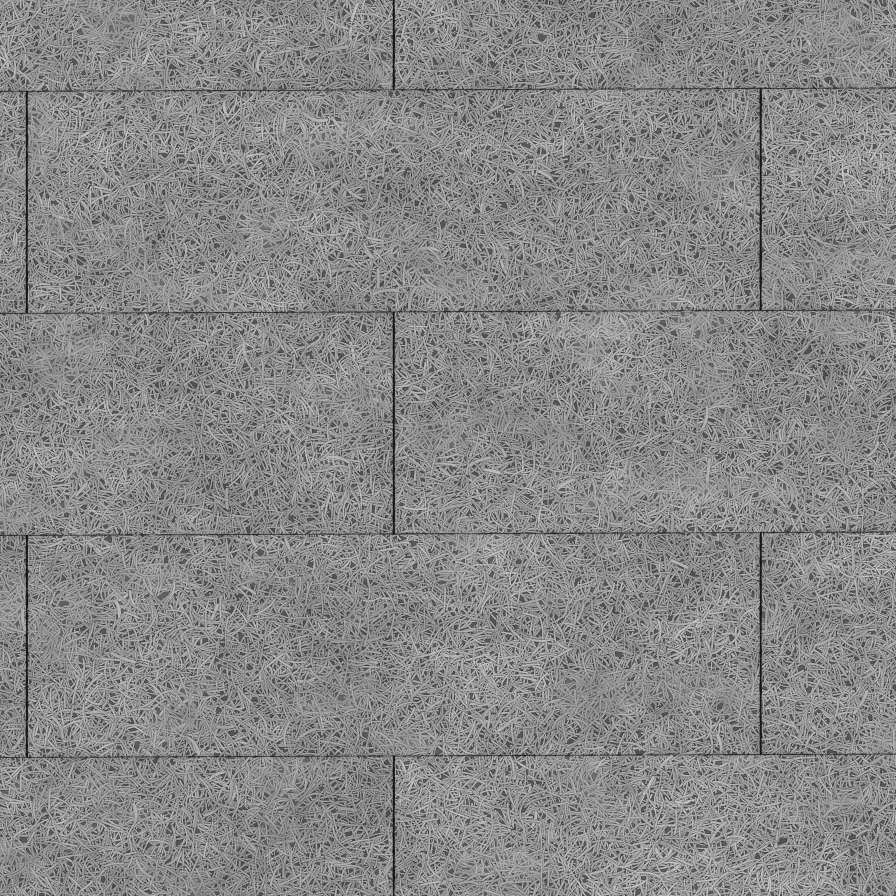
Give the GLSL for this texture, as a Shadertoy shader.

```glsl
// Grey wood-wool boards in a half-offset running bond with thin dark joints.
// Each board is matted from layers of short bent strands, one per jittered cell,
// then tinted by broad gradient noise and cut by slightly ragged joint lines.

const vec2 BOARD = vec2(0.819, 0.2478);       // board size, canvas units
const vec2 BOND_ORIGIN = vec2(0.030, 0.1563); // lower left corner of one board
const float ROW_TILT = 0.0038;
const float STRAND_CELL = 0.0138;
const float STRAND_RADIUS = 0.0009;
const int STRAND_LAYERS = 8;
const vec3 GAP_COLOUR = vec3(0.335, 0.335, 0.335);
const vec3 STRAND_COLOUR = vec3(0.682, 0.676, 0.678);
const vec3 BINDER_COLOUR = vec3(0.615, 0.608, 0.61);
const vec3 JOINT_COLOUR = vec3(0.09, 0.09, 0.095);

// Three random values in 0..1 from integer mixing.
vec3 hash3(vec3 seed) {
    uvec3 v = uvec3(ivec3(floor(seed))) * 1664525u + 1013904223u;
    v.x += v.y * v.z; v.y += v.z * v.x; v.z += v.x * v.y;
    v ^= v >> 16u;
    v.x += v.y * v.z; v.y += v.z * v.x; v.z += v.x * v.y;
    return vec3(v >> 8u) / exp2(24.0);
}

mat2 rotation(float angle) {
    float c = cos(angle), s = sin(angle);
    return mat2(c, s, -s, c);
}

float cornerSlope(vec2 corner, vec2 offset, float seed) {
    float angle = 6.2832 * hash3(vec3(corner, seed)).x;
    return dot(vec2(cos(angle), sin(angle)), offset);
}

float gradientNoise(vec2 p, float seed) {
    vec2 i = floor(p), f = p - i;
    vec2 u = f * f * f * (f * (f * 6.0 - 15.0) + 10.0);
    vec2 e = vec2(0.0, 1.0);
    float low = mix(cornerSlope(i, f, seed), cornerSlope(i + e.yx, f - e.yx, seed), u.x);
    float high = mix(cornerSlope(i + e.xy, f - e.xy, seed), cornerSlope(i + e.yy, f - e.yy, seed), u.x);
    return mix(low, high, u.y);
}

float fractalNoise(vec2 p, float seed) {
    float sum = 0.0, gain = 1.0;
    for (int i = 0; i < 4; i++) {
        sum += gain * gradientNoise(p, seed + float(i));
        p = rotation(0.6) * p * 2.03;
        gain *= 0.55;
    }
    return sum;
}

// Coverage of a band of given half width, smoothed over one pixel.
float band(float d, float halfWidth, float pixel) {
    return clamp((halfWidth - d) / pixel + 0.5, 0.0, 1.0);
}

// Distance to a bent strand lying along x about the origin.
float strandDistance(vec2 p, float halfLength, float bend) {
    p.y -= bend * (p.x * p.x / halfLength - 0.4 * halfLength);
    p.x -= clamp(p.x, -halfLength, halfLength);
    return length(p);
}

// Lays one layer of strands, with soft shadows, over the colour below.
vec3 layStrands(vec3 colour, vec2 p, float layer, float pixel) {
    vec2 q = rotation(layer * 1.37) * p / STRAND_CELL + layer * vec2(17.3, 9.7);
    vec2 home = floor(q);
    for (int k = 0; k < 9; k++) {
        vec2 cell = home + vec2(k % 3 - 1, k / 3 - 1);
        vec3 place = hash3(vec3(cell, layer + 20.0));
        vec3 form = hash3(vec3(cell, layer + 60.0));
        vec2 centre = cell + 0.2 + 0.6 * place.xy;
        vec2 local = rotation(place.z * 6.2832) * (q - centre) * STRAND_CELL;
        float halfLength = STRAND_CELL * mix(0.5, 1.0, form.x);
        float radius = STRAND_RADIUS * (mix(0.7, 1.25, form.y) + 0.6 * step(0.985, form.y));
        float d = strandDistance(local, halfLength, (form.z - 0.5) * 0.5);
        float shadow = 1.0 - smoothstep(radius, radius + 0.0014, d);
        float shade = mix(0.91, 1.06, fract(form.z * 37.0));
        colour = mix(colour * (1.0 - 0.21 * shadow), STRAND_COLOUR * shade, band(d, radius, pixel));
    }
    return colour;
}

void mainImage(out vec4 fragColor, in vec2 fragCoord) {
    float pixel = 1.0 / iResolution.y;
    vec2 p = fragCoord * pixel;

    // Running bond: board index and position within the board.
    vec2 bond = p - BOND_ORIGIN;
    bond.y -= ROW_TILT * (p.x - 0.44);
    float row = floor(bond.y / BOARD.y);
    bond.x -= 0.5 * BOARD.x * mod(row, 2.0);
    vec2 board = vec2(floor(bond.x / BOARD.x), row);
    vec2 local = bond - board * BOARD;
    vec3 boardRandom = hash3(vec3(board, 5.0));

    // Matted strands, independent on every board.
    vec2 matPoint = local + boardRandom.xy * 3.0;
    vec3 colour = GAP_COLOUR;
    for (int i = 0; i < STRAND_LAYERS; i++) {
        colour = layStrands(colour, matPoint, float(i), pixel);
    }

    // Clogged binder, broad stains, small clumps and board tint.
    float binder = smoothstep(0.05, 0.55, fractalNoise(matPoint * vec2(9.0, 16.0), 11.0));
    colour = mix(colour, BINDER_COLOUR, 0.35 * binder);
    float stain = fractalNoise(matPoint * vec2(5.0, 9.0), 31.0);
    float clump = fractalNoise(matPoint * vec2(34.0, 44.0), 71.0);
    colour *= 1.0 + 0.10 * stain + 0.09 * clump + 0.04 * (boardRandom.z - 0.5);

    // Ragged joints: bold upright ones, finer and fainter level ones.
    vec2 edge = min(local, BOARD - local);
    float ragged = fractalNoise(p * 110.0, 51.0);
    float upright = band(edge.x, 0.0011 + 0.0006 * ragged, pixel);
    float level = band(edge.y, 0.0005 + 0.0006 * ragged, pixel);
    colour *= 1.0 - 0.12 * exp(-min(edge.x, edge.y) / 0.002);
    colour = mix(colour, JOINT_COLOUR, max(upright, 0.75 * level));

    fragColor = vec4(colour, 1.0);
}
```
